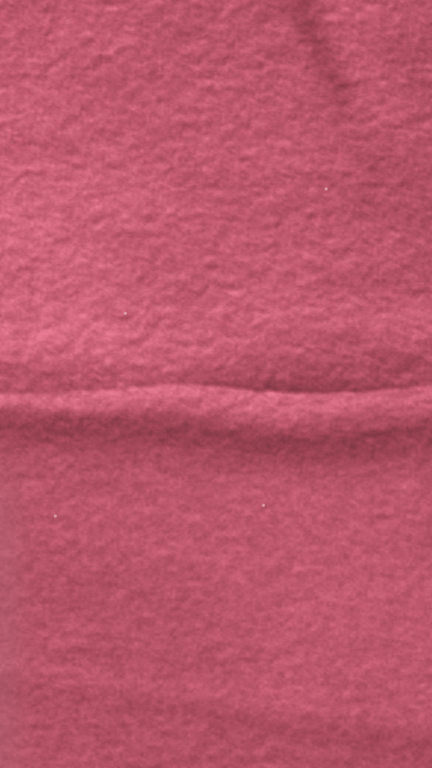
Write a Shadertoy shader that draws this texture.

```glsl
// Rose fleece cloth crossed by one soft horizontal fold.
// Broad light and shadow are sums of smooth bumps; the nap is a noise
// height field lit from above, coarser above the fold and finer below it.

float hash(vec2 p) {
    vec3 q = fract(vec3(p.xyx) * 0.1031);
    q += dot(q, q.yzx + 33.33);
    return fract((q.x + q.y) * q.z);
}

float noise(vec2 p) {
    vec2 i = floor(p), f = fract(p);
    f = f * f * (3.0 - 2.0 * f);
    return mix(mix(hash(i), hash(i + vec2(1, 0)), f.x),
               mix(hash(i + vec2(0, 1)), hash(i + vec2(1, 1)), f.x), f.y);
}

float fbm(vec2 p) {
    float sum = 0.0, amp = 0.5;
    for (int i = 0; i < 3; i++) {
        sum += amp * (noise(p) - 0.5);
        p = mat2(1.6, 1.2, -1.2, 1.6) * p + 7.3;
        amp *= 0.55;
    }
    return sum;
}

// Gaussian falloff: one dimension, then an elliptical spot
float bump(float d, float width) {
    d /= width;
    return exp(-d * d);
}

float spot(vec2 p, vec2 centre, vec2 size) {
    vec2 d = (p - centre) / size;
    return exp(-dot(d, d));
}

float foldHeight(float x) {
    return 0.488 + 0.012 * bump(x - 0.41, 0.17) + 0.008 * smoothstep(0.75, 1.0, x);
}

// Large soft light and shadow across the cloth
float clothLight(vec2 p) {
    float upper = smoothstep(0.48, 0.51, p.y);
    float t = mix(0.49, 0.58, upper);
    t += upper * 0.20 * (0.45 - p.x);
    t += 0.13 * spot(p, vec2(0.15, 0.72), vec2(0.4, 0.13));
    t += 0.19 * spot(p, vec2(0.22, 0.56), vec2(0.3, 0.035));
    t += 0.12 * spot(p, vec2(0.65, 0.63), vec2(0.22, 0.06));
    t += 0.18 * spot(p, vec2(0.95, 0.57), vec2(0.1, 0.035));
    t += 0.12 * spot(p, vec2(0.62, 0.30), vec2(0.4, 0.09));
    t += 0.11 * spot(p, vec2(0.9, 0.17), vec2(0.3, 0.1));
    t -= 0.08 * spot(p, vec2(0.25, 0.23), vec2(0.3, 0.07));
    t -= 0.10 * spot(p, vec2(0.6, 0.0), vec2(0.6, 0.05));

    // Short crease in the upper right
    float creaseX = 0.70 + 0.09 * smoothstep(1.0, 0.86, p.y);
    float creaseFade = smoothstep(0.81, 0.89, p.y);
    t -= 0.32 * bump(p.x - creaseX, 0.035) * creaseFade;
    t += 0.13 * bump(p.x - creaseX - 0.09, 0.06) * creaseFade;

    // Shallow slanted crease near the bottom
    float slant = p.y - 0.115 + 0.075 * p.x;
    t += 0.15 * bump(slant - 0.022, 0.018) * (1.0 - 0.6 * p.x);
    t -= 0.16 * bump(slant + 0.012, 0.020);
    return t;
}

// Rounded lit crest, the shadow under it and the crevice behind it
float foldLight(vec2 p) {
    float d = p.y - foldHeight(p.x);
    float crest = smoothstep(0.004, -0.004, d);
    float depth = 0.036 + 0.026 * smoothstep(0.0, 0.6, p.x)
                - 0.006 * smoothstep(0.8, 1.0, p.x);
    float t = 0.40 * crest * bump(d + 0.009, 0.019);
    float below = d + depth;
    t -= crest * 0.47 * bump(below, below > 0.0 ? 0.017 : 0.036);
    float behind = 0.10 + 0.26 * bump(p.x - 0.66, 0.24);
    t -= (1.0 - crest) * behind * (bump(d, 0.014) + 0.4 * bump(d, 0.045));
    t -= 0.25 * spot(p, vec2(0.03, 0.521), vec2(0.13, 0.012));
    t -= 0.20 * spot(p, vec2(0.91, 0.530), vec2(0.09, 0.012));
    return t;
}

// Felted surface height, and its shading as the slope toward the light
float pile(vec2 q) {
    vec2 w = q + 0.006 * vec2(noise(q * 60.0), noise(q * 60.0 + 31.7));
    return fbm(w * vec2(62.0, 92.0));
}

float nap(vec2 q, float coarse) {
    float slope = pile(q) - pile(q + vec2(-0.003, 0.006));
    float tufts = fbm(q * vec2(120.0, 150.0) + 19.0);
    float grain = noise(q * 260.0) - 0.5;
    return mix(0.38, 0.68, coarse) * slope + mix(0.42, 0.36, coarse) * tufts + 0.17 * grain;
}

void mainImage(out vec4 fragColor, in vec2 fragCoord) {
    vec2 p = fragCoord / iResolution.xy;
    vec2 q = p * vec2(0.5625, 1.0);
    float coarse = smoothstep(0.36, 0.50, p.y);

    float t = clothLight(p) + foldLight(p) + 0.04;
    t += mix(0.20, 0.34, coarse) * fbm(q * vec2(8.0, 22.0) + 2.0);
    t += nap(q, coarse);
    t = clamp(t, -0.15, 1.2);
    vec3 color = mix(vec3(0.56, 0.24, 0.30), vec3(0.85, 0.43, 0.52), t);
    color.gb -= 0.06 * t * (1.0 - t);

    // Slight grey haze along the lower left edge
    color = mix(color, vec3(0.68, 0.40, 0.46), 0.35 * bump(p.x, 0.05) * smoothstep(0.45, 0.3, p.y));

    // Tiny pale lint specks
    vec2 lint[4] = vec2[4](vec2(0.755, 0.754), vec2(0.29, 0.592),
                           vec2(0.128, 0.328), vec2(0.61, 0.342));
    for (int i = 0; i < 4; i++) {
        float r = length((p - lint[i]) * vec2(0.5625, 1.0));
        color = mix(color, vec3(0.92, 0.72, 0.77), 0.7 * smoothstep(0.0030, 0.0008, r));
    }
    fragColor = vec4(color, 1.0);
}
```
